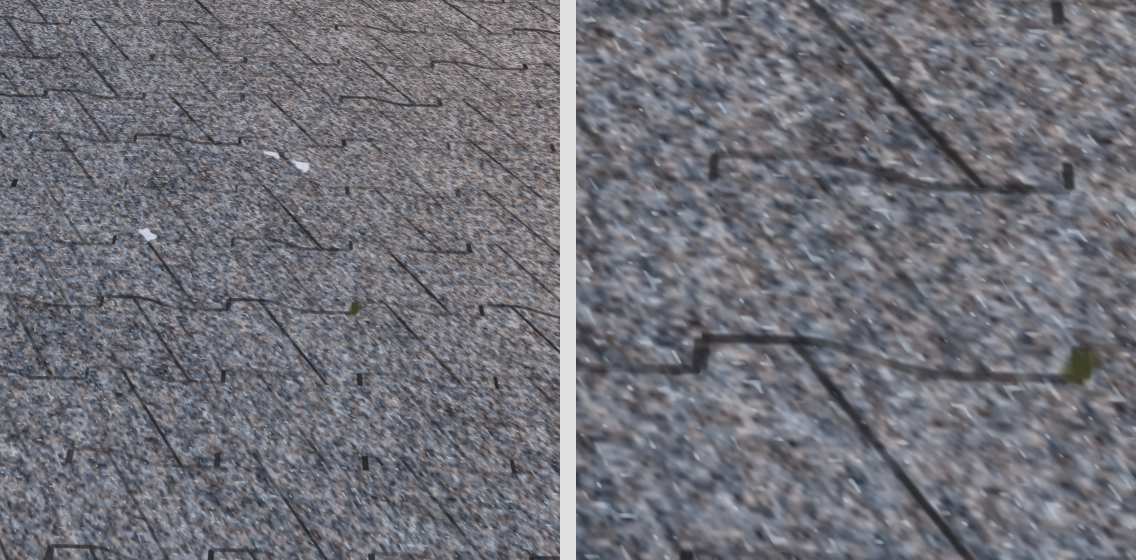
Left, the full canvas; right, a detail of the centre.
Write a three.js fragment shader that draws this texture.

```glsl
varying vec2 vUv;

const float HORIZON = 1.12;       // height of the vanishing line above the top edge
const float VANISH_X = 0.523;
const float TAB_WIDTH = 0.136;    // tab width per unit of depth
const float ROW_SCALE = 23.29;    // course number times depth
const float TILT = 0.024;
const float STEP = 0.08;          // half height of the notch, in courses
const float DIAG_START = 0.24;
const float DIAG_RUN = 0.52;
const float LINE = 0.0013;        // half width of a joint per unit of depth
const float SOFT = 0.0022;
const vec2 GRAIN = vec2(36.0, 19.0);
const float GRAIN_CONTRAST = 0.62;
const vec3 SLATE = vec3(0.425, 0.43, 0.465);
const vec3 SUNLIT = vec3(0.515, 0.49, 0.495);
const vec3 JOINT = vec3(0.12, 0.115, 0.125);
const vec3 SPARKLE = vec3(0.78, 0.84, 0.88);
const vec3 STAIN = vec3(0.86, 0.88, 0.95);
const vec3 MOSS = vec3(0.24, 0.25, 0.12);

float hash(vec2 p) {
  return fract(sin(dot(p, vec2(127.1, 311.7))) * 43758.5453);
}

float noise(vec2 p) {
  vec2 i = floor(p), f = fract(p);
  f = f * f * (3.0 - 2.0 * f);
  return mix(mix(hash(i), hash(i + vec2(1.0, 0.0)), f.x),
             mix(hash(i + vec2(0.0, 1.0)), hash(i + 1.0), f.x), f.y);
}

float stroke(float dist, float halfWidth) {
  return 1.0 - smoothstep(halfWidth - SOFT * 0.5, halfWidth + SOFT, abs(dist));
}

float segment(vec2 p, vec2 a, vec2 b) {
  vec2 ab = b - a;
  return length(p - a - ab * clamp(dot(p - a, ab) / dot(ab, ab), 0.0, 1.0));
}

void main() {
  // Perspective roof coordinates: u across the tabs, d down the courses
  float depth = 1.0 - vUv.y - TILT * (vUv.x - 0.39) + HORIZON;
  float tab = TAB_WIDTH * depth;
  float pitch = depth * depth / ROW_SCALE;
  float u = (vUv.x - VANISH_X) / tab + 0.51;
  float d = -ROW_SCALE / depth;
  float col = floor(u), t = u - col;

  // Stepped lower edge of each course
  float edge = mix(-STEP, STEP, smoothstep(0.25, 0.66, t));
  float row = floor(d - edge);
  float nearRow = floor(d - edge + 0.5);
  float width = LINE * depth;
  float wear = smoothstep(0.15, 0.6, noise(vec2(u * 5.0, d * 4.0)));
  float edgeStrength = mix(0.15, 0.95, hash(vec2(col, nearRow)))
                     * mix(0.6, 1.0, hash(vec2(nearRow, 3.7)));
  float joints = stroke((d - edge - nearRow) * pitch, width)
               * edgeStrength * mix(0.5, 1.0, wear);

  // Short upright notch between tabs
  vec2 notchId = floor(vec2(u, d) + 0.5);
  float notchHash = hash(notchId + 9.3);
  float notchX = (u - notchId.x) * tab;
  float notchY = (abs(d - notchId.y) - STEP) * pitch;
  float notch = stroke(notchX, width * mix(0.8, 2.3, notchHash))
              * (1.0 - smoothstep(-SOFT, SOFT, notchY));
  joints = max(joints, notch * mix(0.65, 1.0, hash(notchId + 4.1)));

  // Slanted cut running down the face of each tab
  float fall = (d - row + STEP) / (1.0 + 2.0 * STEP);
  float slope = DIAG_RUN / (1.0 + 2.0 * STEP) * tab / pitch;
  float diagDist = (t - DIAG_START - DIAG_RUN * fall) * tab / sqrt(1.0 + slope * slope);
  float diagStrength = mix(0.4, 0.95, hash(vec2(col, row) + 21.0));
  float diagonal = stroke(diagDist, width * 0.85) * diagStrength * mix(0.55, 1.0, wear);
  joints = max(joints, diagonal);

  // Mineral granules, stretched along the slant
  vec2 q = vec2(u - 0.35 * d, d) * GRAIN;
  float grain = 0.5 * noise(q) + 0.33 * noise(q * 1.9 + 13.0) + 0.17 * noise(q * 0.35);
  float patches = noise(vec2(u, d) * 1.7 + 5.0) - 0.5;
  float tabTone = hash(vec2(col, row) + 31.0) - 0.5;
  float sun = smoothstep(0.75, 1.9, vUv.x + vUv.y);
  vec3 color = mix(SLATE, SUNLIT, sun);
  color += (grain - 0.5) * GRAIN_CONTRAST + patches * 0.05 + tabTone * 0.025;
  color += (noise(q * 0.7 + 40.0) - 0.5) * vec3(0.06, 0.0, -0.05);
  float glint = smoothstep(0.78, 1.0, noise(q * 1.15 + 71.0));
  color = mix(color, SPARKLE, glint * mix(0.6, 0.35, sun));

  // Shade beside the cuts, then the cuts themselves
  float shade = exp(-abs(diagDist) / (width * 2.5)) * diagStrength;
  color *= 1.0 - 0.1 * shade;
  color = mix(color, JOINT, joints * 0.88);

  // Moss in one notch and two pale splashes
  float ragged = (noise(vUv * 95.0) - 0.5) * 0.014;
  float moss = 1.0 - smoothstep(0.004, 0.014, length(vUv - vec2(0.633, 0.449)) + ragged * 0.4);
  color = mix(color, MOSS, moss * 0.75);
  float tail = segment(vUv, vec2(0.472, 0.729), vec2(0.54, 0.703)) + 0.002;
  float blot = segment(vUv, vec2(0.525, 0.713), vec2(0.543, 0.701)) - 0.004;
  float splash = segment(vUv, vec2(0.252, 0.587), vec2(0.272, 0.575)) - 0.003;
  float stain = min(min(tail, blot), splash) + ragged;
  color = mix(color, STAIN, (1.0 - smoothstep(-0.001, 0.005, stain)) * 0.85);

  gl_FragColor = vec4(clamp(color, 0.0, 1.0), 1.0);
}
```
